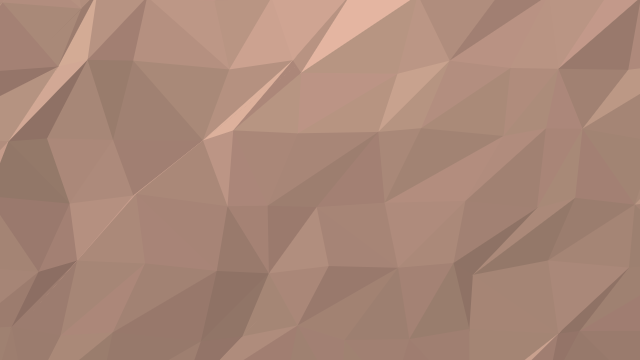
Reproduce this background procedurally as a WebGL 1 fragment shader.

```glsl
precision highp float;

// Low-poly folded surface in warm clay tones, lit from above.
// A leaning jittered grid is split into triangles; each facet is flat shaded
// from the slope of random vertex heights, with a soft glow at the top edge.

#define CELL vec2(0.165, 0.185)      // grid spacing, in canvas heights
#define JITTER vec2(0.98, 0.25)      // vertex scatter, in cells
#define LEAN 0.38                    // sideways shift per row, in cells
#define RELIEF 0.26                  // range of vertex heights
#define LIGHT_DIR vec2(0.84, -0.54)  // direction facets brighten towards
#define CONTRAST 0.108               // brightness change from facet slope
#define GLINT 0.08                   // extra light on the steepest facets
#define GLOW 0.150                   // strength of the top glow
#define GLOW_SIZE vec2(0.54, 0.33)
#define TINT 0.008                   // pink to khaki variation
#define CLAY vec3(1.0, 0.80, 0.708)  // colour at full brightness

uniform vec2 u_resolution;

vec3 hash3(vec2 p) {
  vec3 q = fract(p.xyx * vec3(0.1031, 0.1030, 0.0973));
  q += dot(q, q.yxz + 33.33);
  return fract((q.xxy + q.yzz) * q.zyx);
}

// Position (xy) and height (z) of a grid vertex.
// Cubing keeps most heights low, so strong creases stay rare.
vec3 meshVertex(vec2 id) {
  vec3 r = hash3(id + 83.0) - 0.5;
  vec2 position = (id + vec2(LEAN * id.y, 0.4) + r.xy * JITTER) * CELL;
  return vec3(position, 4.0 * r.z * r.z * r.z * RELIEF);
}

// Signed distance from the line a-b, positive on its left.
float leftOf(vec2 p, vec2 a, vec2 b) {
  vec2 e = b - a;
  vec2 d = p - a;
  return (e.x * d.y - e.y * d.x) / max(length(e), 1e-4);
}

vec3 facetColor(vec3 a, vec3 b, vec3 c, float aspect) {
  vec3 normal = normalize(cross(b - a, c - a));
  vec2 center = (a.xy + b.xy + c.xy) / 3.0;
  float slope = dot(normal.xy, LIGHT_DIR);

  vec2 fromGlow = (center - vec2(0.5 * aspect, 1.0)) / GLOW_SIZE;
  float tone = 0.624 + 0.03 * center.y + GLOW * exp(-dot(fromGlow, fromGlow));
  tone += CONTRAST * slope + GLINT * smoothstep(0.7, 1.0, slope);

  float tint = (hash3(floor(center * 1000.0)).x * 2.0 - 1.0) * TINT;
  return CLAY * tone + tint * vec3(0.6, -0.8, 0.3);
}

// Adds a counter-clockwise facet, weighted by its coverage of the pixel.
void addFacet(inout vec4 sum, vec2 p, vec3 a, vec3 b, vec3 c, float aspect) {
  float inside = min(leftOf(p, a.xy, b.xy),
                     min(leftOf(p, b.xy, c.xy), leftOf(p, c.xy, a.xy)));
  float coverage = clamp(0.5 + inside * u_resolution.y, 0.0, 1.0);
  if (coverage > 0.0) {
    sum += coverage * vec4(facetColor(a, b, c, aspect), 1.0);
  }
}

void main() {
  vec2 p = gl_FragCoord.xy / u_resolution.y;
  float aspect = u_resolution.x / u_resolution.y;
  vec2 grid = p / CELL;
  float row = floor(grid.y - 0.4);
  vec2 home = vec2(floor(grid.x - LEAN * (row + 0.5)), row);
  vec4 sum = vec4(0.0);

  // Scattered corners let facets reach into neighbouring cells.
  for (int j = -1; j <= 1; j++) {
    for (int i = -2; i <= 2; i++) {
      vec2 id = home + vec2(float(i), float(j));
      vec3 sw = meshVertex(id);
      vec3 se = meshVertex(id + vec2(1.0, 0.0));
      vec3 nw = meshVertex(id + vec2(0.0, 1.0));
      vec3 ne = meshVertex(id + vec2(1.0, 1.0));

      // Either diagonal may split the cell.
      if (hash3(id + 11.0).y < 0.55) {
        addFacet(sum, p, sw, se, ne, aspect);
        addFacet(sum, p, sw, ne, nw, aspect);
      } else {
        addFacet(sum, p, sw, se, nw, aspect);
        addFacet(sum, p, se, ne, nw, aspect);
      }
    }
  }

  vec3 color = sum.a > 0.0 ? sum.rgb / sum.a : CLAY * 0.64;
  gl_FragColor = vec4(color, 1.0);
}
```
